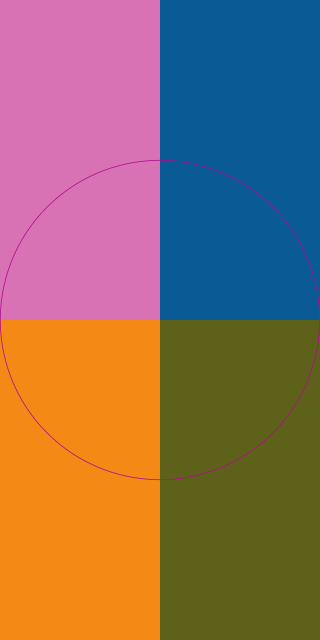
A Shadertoy shader for this background:

```glsl
// Four flat colour quadrants meeting at the canvas centre, with a hairline
// circle as wide as the canvas drawn over them. Quadrants are blended by
// smoothed half-plane steps; the ring is the distance to a circle.

const vec3 PINK    = vec3(0.851, 0.447, 0.710);
const vec3 BLUE    = vec3(0.039, 0.353, 0.588);
const vec3 OLIVE   = vec3(0.369, 0.380, 0.102);
const vec3 ORANGE  = vec3(0.957, 0.537, 0.086);
const vec3 MAGENTA = vec3(0.690, 0.050, 0.550);

const float RING_RADIUS = 0.499;
const float RING_WIDTH  = 0.0025;

// Coverage of the positive side of an edge, smoothed over one pixel
float edgeCoverage(float dist, float pixel) {
    return clamp(dist / pixel + 0.5, 0.0, 1.0);
}

// Coverage of a line of given width, exact even when thinner than a pixel
float lineCoverage(float dist, float width, float pixel) {
    return edgeCoverage(dist + 0.5 * width, pixel)
         - edgeCoverage(dist - 0.5 * width, pixel);
}

vec3 quadrants(vec2 p, float pixel) {
    float right = edgeCoverage(p.x, pixel);
    float upper = edgeCoverage(p.y, pixel);
    vec3 top    = mix(PINK, BLUE, right);
    vec3 bottom = mix(ORANGE, OLIVE, right);
    return mix(bottom, top, upper);
}

void mainImage(out vec4 fragColor, in vec2 fragCoord) {
    // Centred coordinates, with the canvas width as one unit
    vec2 p = (fragCoord - 0.5 * iResolution.xy) / iResolution.x;
    float pixel = 1.0 / iResolution.x;

    vec3 color = quadrants(p, pixel);

    // Hairline circle
    float ringDist = length(p) - RING_RADIUS;
    color = mix(color, MAGENTA, lineCoverage(ringDist, RING_WIDTH, pixel));

    fragColor = vec4(color, 1.0);
}
```
